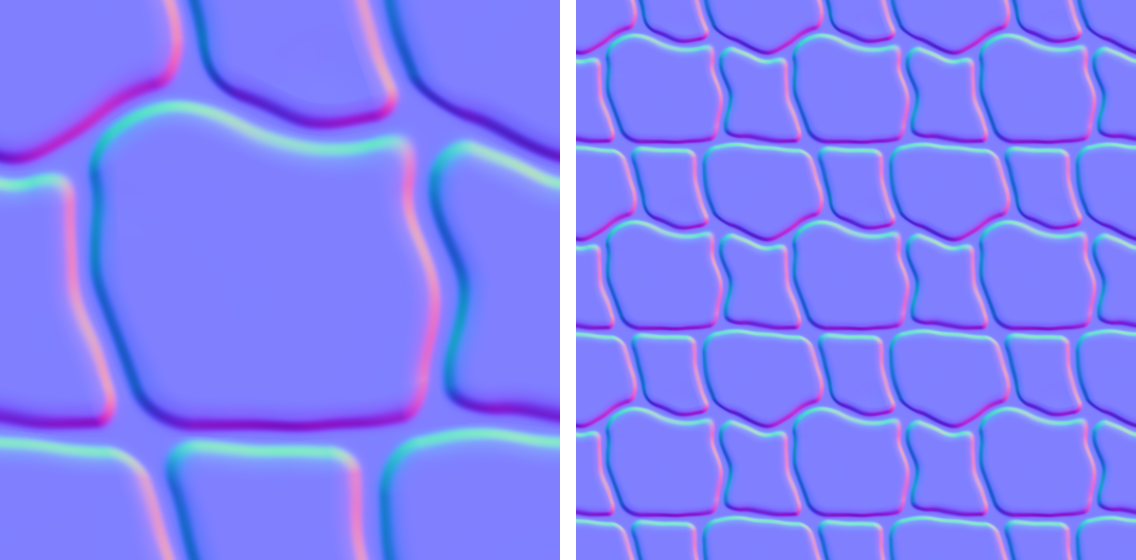
Left: one tile. Right: repeated 3 by 3.
A WebGL 2 fragment shader for this texture map:

```glsl
#version 300 es
precision highp float;

uniform vec2 u_resolution;
out vec4 fragColor;

const float TAU = 6.2831853;
// Rim profile: tilt of the surface against distance from the joint centre
const float RIM_POS = 0.022;      // half width of the mortar gap
const float RIM_OUTER = 0.0066;   // softness towards the mortar
const float RIM_INNER = 0.0080;   // softness towards the stone
const float RIM_TILT = 0.95;
const float SHOULDER_TILT = 0.45;
const vec2 SHOULDER_LEN = vec2(0.008, 0.025);  // towards mortar, towards stone
const vec2 SHOULDER_FADE = vec2(0.045, 0.080);
const float WEAR = 0.7;           // how much the rim softness varies
const float WEAR_REPEATS = 5.0;
// Unevenness of the stone outlines
const float CORNER_RADIUS = 0.085;
const float CORNER_VARIATION = 0.06;
const float CHIP_SIZE = 0.011;
const float CHIP_REPEATS = 7.0;
const float GRADIENT_STEP = 0.0015;
// Bed joints: mean height, then amplitude and phase of two harmonics
const float BED_MEAN[2] = float[2](0.226, 0.766);
const vec4 BED_WAVE[2] = vec4[2](vec4(0.013, 5.65, 0.006, 4.40),
                                 vec4(0.041, 2.71, 0.038, -2.56));
// Head joints, two per row: centre, lean, wobble amplitude, wobble cycles
const float ROW_CENTRE[2] = float[2](0.0, 0.48);
const vec4 HEAD[4] = vec4[4](vec4(0.318, -0.235, 0.006, 2.0),
                             vec4(0.685, -0.200, -0.012, 2.0),
                             vec4(0.175, -0.220, -0.016, 2.0),
                             vec4(0.785, -0.090, 0.016, 3.0));

float wrapSigned(float v) { return v - round(v); }

vec2 hashGradient(vec2 cell, float seed) {
    vec3 h = fract(vec3(cell, seed) * vec3(0.1031, 0.1130, 0.0973) + 0.17);
    h += dot(h, h.yzx + 33.33);
    float angle = TAU * fract((h.x + h.y) * h.z);
    return vec2(cos(angle), sin(angle));
}

// Gradient noise that repeats after a whole number of cells
float tiledNoise(vec2 uv, float repeats, float seed) {
    vec2 p = uv * repeats;
    vec2 cell = floor(p), f = p - cell;
    vec2 w = f * f * f * (f * (f * 6.0 - 15.0) + 10.0);
    vec4 corner;
    for (int i = 0; i < 4; i++) {
        vec2 o = vec2(i & 1, i >> 1);
        corner[i] = dot(hashGradient(mod(cell + o, repeats), seed), f - o);
    }
    return mix(mix(corner.x, corner.y, w.x), mix(corner.z, corner.w, w.x), w.y);
}

// Both curves return position and slope
vec2 bedCurve(int bed, float x) {
    vec4 w = BED_WAVE[bed];
    vec2 angle = TAU * x * vec2(1.0, 2.0) - w.yw;
    return vec2(BED_MEAN[bed] + dot(w.xz, cos(angle)),
                -TAU * dot(w.xz * vec2(1.0, 2.0), sin(angle)));
}
vec2 headCurve(vec4 head, float t) {
    float k = TAU * head.w;
    return vec2(head.x + head.y * t + head.z * cos(k * t),
                head.y - head.z * k * sin(k * t));
}
float curveDistance(float v, vec2 curve) {
    return abs(wrapSigned(v - curve.x)) / sqrt(1.0 + curve.y * curve.y);
}

// Distance into the stone from its joints, with rounded corners
float stoneDepth(vec2 uv) {
    uv = fract(uv);
    vec2 edge = vec2(1.0);
    int row = 0, side = 0;
    for (int i = 0; i < 2; i++) {
        vec2 bed = bedCurve(i, uv.x);
        edge.y = min(edge.y, curveDistance(uv.y, bed));
        if (uv.y > bed.x) row = 1 - row;
    }
    float t = wrapSigned(uv.y - ROW_CENTRE[row]);
    for (int i = 0; i < 2; i++) {
        vec2 head = headCurve(HEAD[row * 2 + i], t);
        edge.x = min(edge.x, curveDistance(uv.x, head));
        if (uv.x > head.x) side = 1 - side;
    }
    float seed = float(row * 2 + side) * 5.0 + 1.0;
    edge += CHIP_SIZE * tiledNoise(uv, CHIP_REPEATS, seed);
    float radius = CORNER_RADIUS + CORNER_VARIATION * tiledNoise(uv, 4.0, seed + 2.0);
    return radius - length(max(radius - edge, 0.0));
}

// Worn rims are wider and flatter, the height of the step stays
float rimTilt(float depth, float softness) {
    float d = depth - RIM_POS;
    bool outside = d < 0.0;
    float g = d / (outside ? RIM_OUTER : RIM_INNER * softness);
    float shoulder = exp(-abs(d) / (outside ? SHOULDER_LEN.x : SHOULDER_LEN.y));
    shoulder *= 1.0 - smoothstep(SHOULDER_FADE.x, SHOULDER_FADE.y, depth);
    return RIM_TILT / softness * exp(-0.5 * g * g) + SHOULDER_TILT * shoulder;
}

void main() {
    vec2 uv = gl_FragCoord.xy / u_resolution;
    vec2 e = vec2(GRADIENT_STEP, 0.0);
    vec2 slope = vec2(stoneDepth(uv + e.xy) - stoneDepth(uv - e.xy),
                      stoneDepth(uv + e.yx) - stoneDepth(uv - e.yx)) / (2.0 * GRADIENT_STEP);
    slope /= max(1.0, length(slope));
    float softness = exp(WEAR * tiledNoise(uv, WEAR_REPEATS, 31.0));

    // Surface normal packed as colour
    vec3 normal = normalize(vec3(-slope * rimTilt(stoneDepth(uv), softness), 1.0));
    fragColor = vec4(normal * 0.5 + 0.5, 1.0);
}
```
